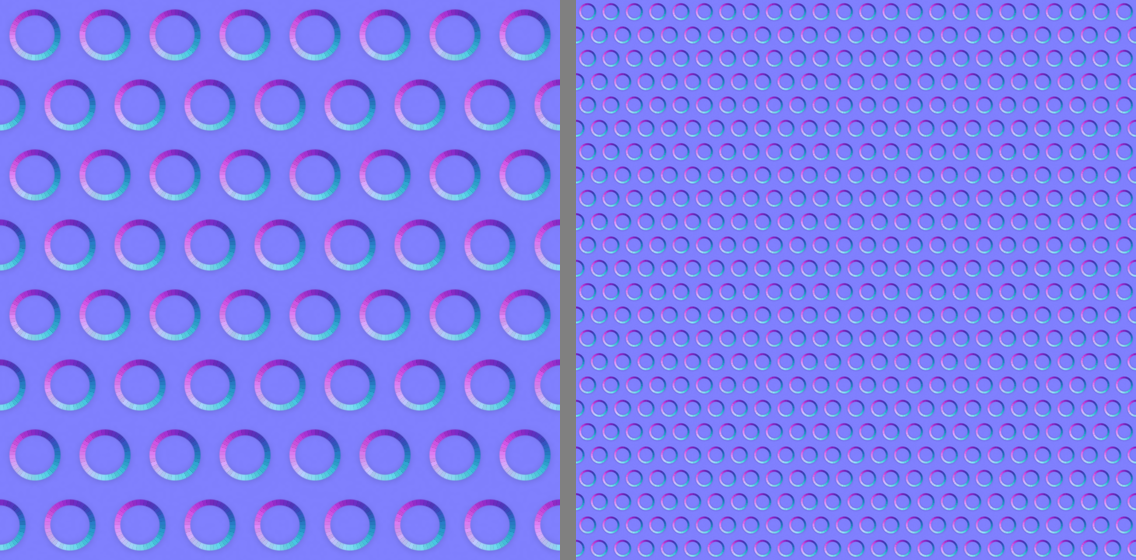
Left: one tile. Right: repeated 3 by 3.
Give the GLSL for this texture map, as a Shadertoy shader.

```glsl
// Tiling normal map of bevelled, faceted rings in staggered rows on a flat sheet.
#define REPEATS 8.0
#define RING_RADIUS 0.323
#define RING_HALF_WIDTH 0.042
#define EDGE_SOFTNESS 0.014
#define FACETS 40.0
#define FACET_VARIATION 0.035
#define SEAM_DARKENING 0.05
#define SHADOW_STRENGTH 0.09
#define SHADOW_WIDTH 0.035
#define GRAIN 0.008
#define FLAT_COLOR vec3(0.5, 0.5, 0.995)
#define TAU 6.2831853

float hash(vec2 p) {
    vec3 q = fract(vec3(p.xyx) * 0.1031);
    q += dot(q, q.yzx + 33.33);
    return fract((q.x + q.y) * q.z);
}

// Value noise that wraps after "period" lattice steps.
float wrappedNoise(vec2 p, float period) {
    vec2 i = floor(p), f = fract(p);
    f = f * f * (3.0 - 2.0 * f);
    vec2 a = mod(i, period), b = mod(i + 1.0, period);
    return mix(mix(hash(a), hash(vec2(b.x, a.y)), f.x),
               mix(hash(vec2(a.x, b.y)), hash(b), f.x), f.y);
}

// Encoded normal of a bevel sloping along the given direction.
vec3 bevelColor(vec2 dir) {
    float lift = dot(dir, vec2(-0.7071));
    return vec3(0.5 - 0.35 * dir.x, 0.5 - 0.34 * dir.y, 0.85 + 0.12 * lift);
}

// Faceted bevel: flat segments, slight shade steps and thin dark seams.
vec3 facetColor(vec2 p, vec2 ringId) {
    float turn = fract(atan(p.y, p.x) / TAU) * FACETS;
    float facet = mod(floor(turn), FACETS);
    float angle = (facet + 0.5) / FACETS * TAU;
    float shade = hash(vec2(facet, ringId.x + REPEATS * ringId.y)) - 0.5;
    float seamDistance = 0.5 - abs(fract(turn) - 0.5);
    float seam = 1.0 - smoothstep(0.0, 0.22, seamDistance);
    vec3 color = bevelColor(vec2(cos(angle), sin(angle)));
    return color * (1.0 + 2.0 * FACET_VARIATION * shade - SEAM_DARKENING * seam);
}

void mainImage(out vec4 fragColor, in vec2 fragCoord) {
    vec2 uv = fragCoord / iResolution.xy;

    // Staggered grid: every other row moves by half a cell.
    vec2 grid = uv * REPEATS;
    float row = floor(grid.y);
    grid.x += 0.5 * (1.0 - mod(row, 2.0));
    vec2 ringId = mod(floor(grid), REPEATS);
    vec2 p = fract(grid) - 0.5;

    // Sheet with faint grain.
    float grain = wrappedNoise(uv * 160.0, 160.0) - 0.5;
    vec3 color = FLAT_COLOR + GRAIN * grain;

    // Soft contact shadow around both rims, a little heavier below.
    float band = abs(length(p) - RING_RADIUS) - RING_HALF_WIDTH;
    float shadow = exp(-max(band, 0.0) / SHADOW_WIDTH);
    shadow *= 1.0 - smoothstep(0.05, 0.12, band);
    float below = 0.8 - 0.4 * p.y / RING_RADIUS;
    color *= 1.0 - SHADOW_STRENGTH * shadow * below;

    // Ring with smoothed edges.
    float edge = max(EDGE_SOFTNESS, 0.75 * REPEATS / iResolution.y);
    float ring = 1.0 - smoothstep(-edge, edge, band);
    color = mix(color, facetColor(p, ringId), ring);

    fragColor = vec4(clamp(color, 0.0, 1.0), 1.0);
}
```
